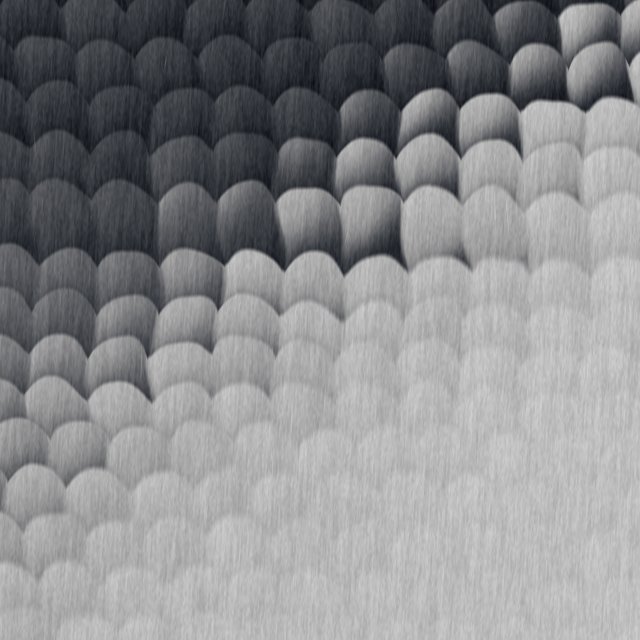
Write a WebGL 2 fragment shader that draws this texture.

```glsl
#version 300 es
precision highp float;
// Hammered, brushed metal: overlapping rows of dents under a diagonal reflection.

#define PITCH vec2(0.0965, 0.0749) // dent width and row spacing
#define FIRST_ROW -0.021           // top of row zero, measured downwards
#define ROW_TILT 0.020             // rows sink slightly to the right
#define ARC_DROP 0.031             // how far the rounded shoulders fall
#define DEPTH 0.13                 // how strongly dents bend the reflection
#define WOBBLE 0.0036              // unevenness of the hammering
#define STREAKS 0.165              // strength of the brushed grain
#define GRAIN_LEAN 0.055           // sideways lean of the brushing
#define SCRATCHES 9

uniform vec2 u_resolution;
out vec4 fragColor;

const vec3 DARK_TINT = vec3(-0.016, -0.004, 0.018);
const vec3 LIGHT_TINT = vec3(0.002, -0.001, 0.003);

float hash(vec2 p) {
  vec3 q = fract(vec3(p.xyx) * 0.1031);
  q += dot(q, q.yzx + 33.33);
  return fract((q.x + q.y) * q.z);
}

// Smooth noise along one column, shifted at random so columns never line up.
float column(float id, float y) {
  y += 37.0 * hash(vec2(id, 5.0));
  float i = floor(y), f = fract(y);
  return mix(hash(vec2(id, i)), hash(vec2(id, i + 1.0)), f * f * (3.0 - 2.0 * f));
}

float streak(vec2 p) {
  float i = floor(p.x), f = fract(p.x);
  return mix(column(i, p.y), column(i + 1.0, p.y), f * f * (3.0 - 2.0 * f));
}

// Rows spread apart a little around the middle.
float rowTop(float row) {
  float gap = smoothstep(4.0, 5.0, row) * smoothstep(10.0, 5.0, row);
  return FIRST_ROW + PITCH.y * row + 0.030 * gap;
}

// Horizontal drift of each row, in dent widths.
float rowShift(float row) {
  return 0.5 - 0.5 * smoothstep(2.2, -0.2, row)
       + 0.07 * sin((row - 3.5) * 1.05) + 0.28 * max(row - 8.0, 0.0);
}

// Reflected brightness; lit is the signed distance past the reflection's edge.
float reflection(vec2 p, float lit, float slope) {
  float width = mix(0.054, 0.026, smoothstep(0.0, 0.7, p.x));
  float light = 1.0 / (1.0 + exp(-(lit + DEPTH * slope) / width));
  float fade = mix(1.0, 0.2, smoothstep(0.1, 0.7, lit));
  float dark = 0.22 + 0.17 * smoothstep(0.15, 0.55, p.y) + 0.085 * slope;
  float bright = 0.655 + 0.07 * smoothstep(0.08, 0.5, lit)
               + 0.04 * (p.x - 0.4) + 0.07 * slope * fade;
  return mix(max(dark, 0.12), bright, light);
}

// Paint rows from top to bottom, each overlapping the one above.
float dents(vec2 p, float lit) {
  float base = floor((p.y - FIRST_ROW) / PITCH.y);
  float soft = smoothstep(0.05, 0.4, lit);
  float blur = mix(0.0045, 0.011, soft);
  float tone = 0.2;
  for (int k = -2; k <= 1; k++) {
    float row = base + float(k);
    float x = p.x / PITCH.x - rowShift(row);
    float side = fract(x) - 0.5;
    float inside = smoothstep(0.5, 0.43, abs(side));
    vec2 cell = vec2(floor(x) + 20.0, row + 7.0);
    float vary = (hash(cell) - 0.5) * inside;
    float top = rowTop(row) + 0.010 * vary;
    float roundness = mix(2.0, 3.0, hash(cell.yx + 51.0));
    float edge = top + ARC_DROP * pow(abs(2.0 * side), roundness);
    float below = max((p.y - top) / PITCH.y, 0.0);
    float slope = 0.65 - 0.85 * below - 0.4 * below * below
                - 1.25 * side * inside + 0.6 * vary;
    float cover = smoothstep(-blur, blur, p.y - edge);
    float crease = exp(-max(edge - p.y, 0.0) / 0.009);
    tone *= 1.0 - mix(0.15, 0.02, soft) * crease;
    tone = mix(tone, reflection(p, lit, max(slope, -2.0)), cover);
  }
  return tone;
}

// Fine vertical brushing in three scales.
float brushing(vec2 p) {
  float x = p.x + GRAIN_LEAN * p.y;
  return 0.4 * streak(vec2(x * 360.0, p.y * 30.0))
       + 0.22 * streak(vec2(x * 130.0 + 31.0, p.y * 9.0))
       + 0.38 * streak(vec2(x * 500.0 + 73.0, p.y * 150.0)) - 0.5;
}

// Sparse thin pale scratches, nearly upright.
float scratches(vec2 p) {
  float sum = 0.0;
  for (int i = 0; i < SCRATCHES; i++) {
    float id = float(i) + 1.0;
    vec2 q = p - vec2(hash(vec2(id, 3.0)), hash(vec2(id, 11.0)));
    float lean = 0.5 * (hash(vec2(id, 19.0)) - 0.5);
    float halfLength = 0.02 + 0.035 * hash(vec2(id, 27.0));
    sum += smoothstep(0.0018, 0.0, abs(q.x - lean * q.y))
         * smoothstep(halfLength, 0.0, abs(q.y));
  }
  return sum;
}

void main() {
  vec2 uv = gl_FragCoord.xy / u_resolution;
  vec2 p = vec2(uv.x, 1.0 - uv.y);
  vec2 warped = p + WOBBLE * (sin(p.yx * vec2(23.0, 19.0) + 1.0)
                            + sin(p.yx * vec2(41.0, 53.0) + p * 17.0));
  warped.y -= ROW_TILT * p.x;
  float lit = 0.33 + 0.82 * p.x - 0.18 * p.x * p.x - uv.y;

  float tone = dents(warped, lit) + STREAKS * brushing(p) + 0.07 * scratches(p);
  vec3 tint = mix(DARK_TINT, LIGHT_TINT, smoothstep(0.2, 0.65, tone));
  fragColor = vec4(clamp(tone + tint, 0.0, 1.0), 1.0);
}
```
